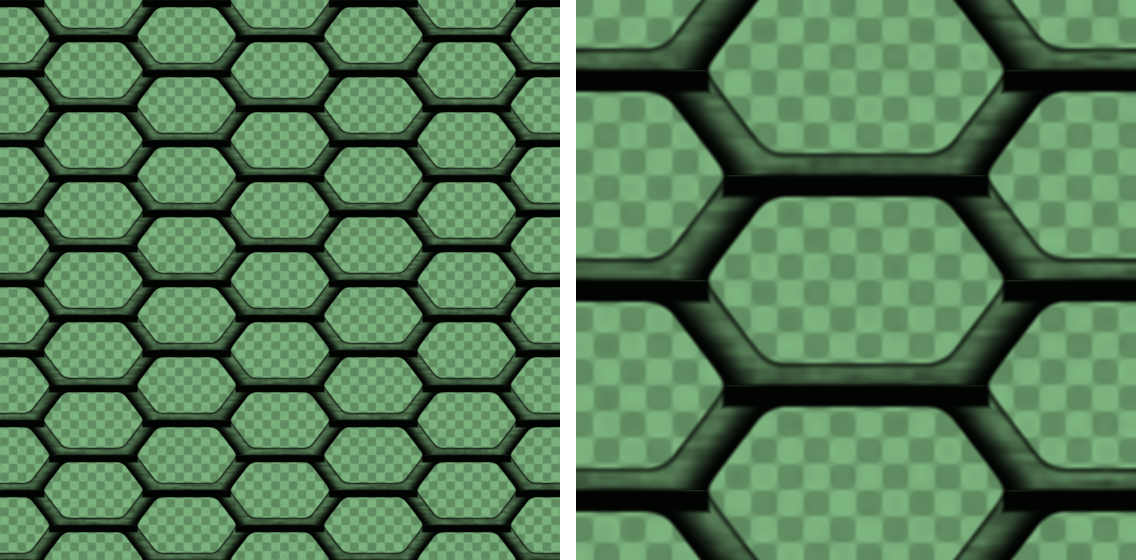
Left, the full canvas; right, a detail of the centre.
A Shadertoy shader for this pattern:

```glsl
// A green honeycomb grille: flattened hexagonal holes on two staggered lattices show
// a soft checker, while the frame between them is shaded from the distances to the
// hole above and the hole below. All lattices and noise wrap at the canvas edges.

const float PI = 3.14159265;
const vec2 REPEATS = vec2(3.0, 8.0);
const float CHECKS = 64.0;                    // checker squares across the canvas
const vec2 HOLE = vec2(0.0905, 0.0497);       // half width and half height of a hole
const vec2 SLANT = vec2(0.79, 0.613);         // normal of the slanted sides
const vec2 BAR = vec2(0.079, 0.0063);         // half size of the black bar over a hole

const vec3 CHECK_LIGHT = vec3(0.480, 0.695, 0.490);
const vec3 CHECK_DARK = vec3(0.375, 0.550, 0.382);
const vec3 FRAME_LIT = vec3(0.285, 0.415, 0.285);
const vec3 FRAME_BLACK = vec3(0.008, 0.016, 0.009);

float hash(vec2 cell) {
    uvec2 q = uvec2(cell) * uvec2(1597u, 3821u);
    uint n = (q.x ^ (q.y << 7)) * 747796u + 28913u;
    n = (n ^ (n >> 13)) * 12743u;
    return float((n ^ (n >> 11)) & 65535u) / 65535.0;
}

// Value noise that repeats after a whole number of cells
float wrapNoise(vec2 uv, vec2 cells) {
    vec2 p = uv * cells;
    vec2 i = floor(p);
    vec2 f = smoothstep(0.0, 1.0, p - i);
    vec2 a = mod(i, cells);
    vec2 b = mod(i + 1.0, cells);
    return mix(mix(hash(a), hash(vec2(b.x, a.y)), f.x),
               mix(hash(vec2(a.x, b.y)), hash(b), f.x), f.y);
}

float smoothMax(float a, float b, float k) {
    float h = max(k - abs(a - b), 0.0) / k;
    return max(a, b) + h * h * k * 0.25;
}

// Flat-topped hexagon with softened corners
float hexDistance(vec2 p) {
    vec2 q = vec2(abs(p.x), sqrt(p.y * p.y + 0.000016));
    return smoothMax(q.y - HOLE.y, dot(q - vec2(HOLE.x, 0.0), SLANT), 0.009);
}

float boxDistance(vec2 p, vec2 halfSize) {
    vec2 q = abs(p) - halfSize;
    return max(q.x, q.y);
}

// Distances to the hole below (x), the hole above (y) and the bar between (z)
vec3 latticeDistances(vec2 uv, vec2 offset) {
    vec2 g = uv * REPEATS - offset;
    vec2 p = vec2(fract(g.x + 0.5) - 0.5, fract(g.y)) / REPEATS;
    vec2 barCentre = vec2(0.0, HOLE.y + BAR.y);
    return vec3(hexDistance(p),
                hexDistance(p - vec2(0.0, 1.0 / REPEATS.y)),
                boxDistance(p - barCentre, BAR));
}

vec3 checkerColour(vec2 uv) {
    vec2 wave = sin(uv * PI * CHECKS);
    float light = smoothstep(-0.32, 0.26, wave.x * wave.y);
    float grain = wrapNoise(uv, vec2(128.0)) - 0.5;
    return mix(CHECK_DARK, CHECK_LIGHT, light) * (1.0 + 0.06 * grain);
}

// Lit under the hole above, falling into shadow towards the hole below
vec3 frameColour(vec2 uv, vec3 d, float soft) {
    float lit = smoothstep(0.002, 0.021, d.x);
    lit *= mix(0.35, 1.0, smoothstep(0.0005, 0.0045, d.y));
    float streaks = wrapNoise(uv, vec2(48.0, 256.0));
    float grain = wrapNoise(uv, vec2(160.0));
    lit *= 0.68 + 0.42 * streaks + 0.2 * grain;
    lit *= smoothstep(-soft, soft * 1.5, d.z);
    return mix(FRAME_BLACK, FRAME_LIT, lit);
}

void mainImage(out vec4 fragColor, in vec2 fragCoord) {
    vec2 uv = fragCoord / iResolution.xy;
    float soft = max(0.0016, 0.8 / iResolution.y);

    // Merge the two staggered lattices
    vec3 d = min(latticeDistances(uv, vec2(0.0, 0.5)),
                 latticeDistances(uv, vec2(0.5, 0.0)));

    float hole = 1.0 - smoothstep(-soft, soft, min(d.x, d.y));
    vec3 colour = mix(frameColour(uv, d, soft), checkerColour(uv), hole);
    fragColor = vec4(colour, 1.0);
}
```
